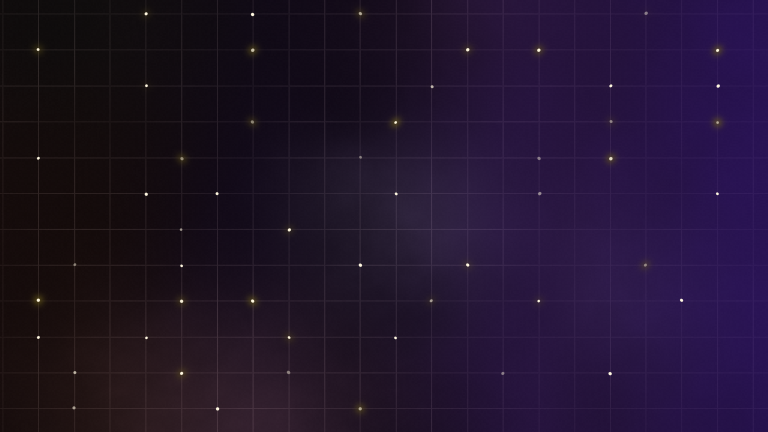
Give the GLSL for this background, as a Shadertoy shader.

```glsl
// Dark smoky gradient from brown to violet under a fine grid with glowing star dots
#define PITCH vec2(0.0827, 0.0830)   // grid spacing, in canvas heights
#define ORIGIN vec2(0.0070, 0.0540)  // first crossing
#define LINE_WIDTH 0.0020
#define LINE_WOBBLE 0.0014
#define LINE_GAIN 0.130
#define DOT_RADIUS 0.0036
#define DOT_CHANCE 0.78              // share of four-column groups with a dot
#define DOT_JITTER 0.0035
#define GLOW_RADIUS 0.013
#define SMOKE_SCALE 3.2
#define GRAIN 0.008

const vec3 EMBER  = vec3(0.084, 0.046, 0.044);
const vec3 NIGHT  = vec3(0.066, 0.036, 0.094);
const vec3 PLUM   = vec3(0.142, 0.072, 0.232);
const vec3 VIOLET = vec3(0.156, 0.072, 0.318);
const vec3 COAL   = vec3(0.055, 0.051, 0.053);
const vec3 ASH    = vec3(0.094, 0.094, 0.104);
const vec3 RUST   = vec3(0.150, 0.102, 0.100);
const vec3 WIRE   = vec3(1.00, 0.90, 0.88);
const vec3 DOT    = vec3(1.00, 0.97, 0.88);
const vec3 GLOW   = vec3(0.42, 0.37, 0.10);

float hash(vec2 p) {
    return fract(sin(dot(p, vec2(127.1, 311.7))) * 43758.5453);
}

float noise(vec2 p) {
    vec2 i = floor(p), f = fract(p);
    f = f * f * (3.0 - 2.0 * f);
    return mix(mix(hash(i), hash(i + vec2(1, 0)), f.x),
               mix(hash(i + vec2(0, 1)), hash(i + vec2(1, 1)), f.x), f.y);
}

float fbm(vec2 p) {
    float sum = 0.0, amp = 0.5;
    for (int i = 0; i < 5; i++) {
        sum += amp * noise(p);
        p = p * 2.03 + 17.0;
        amp *= 0.5;
    }
    return sum;
}

// Soft elliptical patch of haze
float haze(vec2 p, vec2 center, vec2 size) {
    vec2 d = (p - center) / size;
    return exp(-dot(d, d));
}

vec3 background(vec2 uv, vec2 p) {
    float smoke = fbm(p * SMOKE_SCALE);
    vec2 w = uv + 0.08 * (vec2(smoke, fbm(p * SMOKE_SCALE + 31.0)) - 0.5);

    vec3 col = mix(EMBER, NIGHT, smoothstep(0.08, 0.36, w.x));
    col = mix(col, PLUM, smoothstep(0.42, 0.72, w.x));
    col = mix(col, VIOLET, smoothstep(0.74, 1.0, w.x));

    // Smoke in the middle, rust below, faint veils at the right and top
    float density = 0.40 + 1.2 * smoke;
    col += ASH * density * haze(w, vec2(0.53, 0.47), vec2(0.12, 0.21));
    col += RUST * density * haze(w, vec2(0.30, 0.02), vec2(0.21, 0.23));
    col += ASH * 0.25 * density * haze(w, vec2(0.83, 0.32), vec2(0.12, 0.22));
    col += RUST * 0.22 * haze(w, vec2(0.58, 0.98), vec2(0.13, 0.20));

    // Near-black neutral corner at the upper left
    col = mix(col, COAL, 0.8 * haze(w, vec2(0.08, 1.0), vec2(0.24, 0.30)));
    return col * (0.90 + 0.20 * smoke);
}

// Lines by exact pixel coverage, uneven from line to line and along each
float grid(vec2 p, vec2 id, vec2 local, float px) {
    vec2 overlap = 0.5 * (LINE_WIDTH + px) - abs(local);
    vec2 cover = clamp(overlap, 0.0, min(LINE_WIDTH, px)) / px;
    cover *= 0.65 + 0.35 * vec2(hash(vec2(id.x, 71.0)), hash(vec2(43.0, id.y)));
    return max(cover.x, cover.y) * (0.60 + 0.60 * noise(p * 7.0));
}

// One candidate per group of four columns, groups shifted by row; no neighbours touch
float hasDot(vec2 id) {
    float shifted = id.x + floor(4.0 * hash(vec2(id.y, 3.7)));
    vec2 group = vec2(floor(shifted / 4.0), id.y);
    float column = floor(3.0 * hash(group + 61.3));
    float chosen = 1.0 - step(0.5, abs(mod(shifted, 4.0) - column));
    float inside = step(0.5, id.x) * step(id.x, 20.5);
    return chosen * inside * step(hash(group + 87.1), DOT_CHANCE);
}

void mainImage(out vec4 fragColor, in vec2 fragCoord) {
    float px = 1.0 / iResolution.y;
    vec2 uv = fragCoord / iResolution.xy;
    vec2 p = fragCoord * px;

    vec2 cell = (p - ORIGIN) / PITCH;
    vec2 id = floor(cell + 0.5);
    vec2 wobble = vec2(hash(vec2(id.x, 11.0)), hash(vec2(29.0, id.y))) - 0.5;
    vec2 local = (cell - id) * PITCH - LINE_WOBBLE * wobble;

    vec3 col = background(uv, p);
    float fade = mix(1.0, 0.45, smoothstep(0.45, 0.95, uv.x));
    col += WIRE * LINE_GAIN * fade * grid(p, id, local, px);

    // Slightly uneven dots, some dim, some with a warm glow
    float lit = hasDot(id);
    vec2 q = local - DOT_JITTER * (vec2(hash(id + 5.3), hash(id + 9.7)) - 0.5);
    q.x += 0.4 * (hash(id + 17.9) - 0.5) * q.y;
    float d = length(q);
    float power = mix(0.45, 1.0, smoothstep(0.1, 0.6, hash(id + 13.1)));
    float radius = DOT_RADIUS * mix(0.8, 1.1, hash(id + 21.9));
    float warmth = smoothstep(0.40, 1.0, hash(id + 37.7));

    float glow = exp(-d * d / (GLOW_RADIUS * GLOW_RADIUS));
    col = mix(col, GLOW, 0.55 * lit * warmth * glow);
    float disc = 1.0 - smoothstep(radius - 0.7 * px, radius + 0.7 * px, d);
    col = mix(col, DOT, lit * power * disc);

    col += GRAIN * (hash(floor(p * 288.0)) - 0.5);
    fragColor = vec4(clamp(col, 0.0, 1.0), 1.0);
}
```
